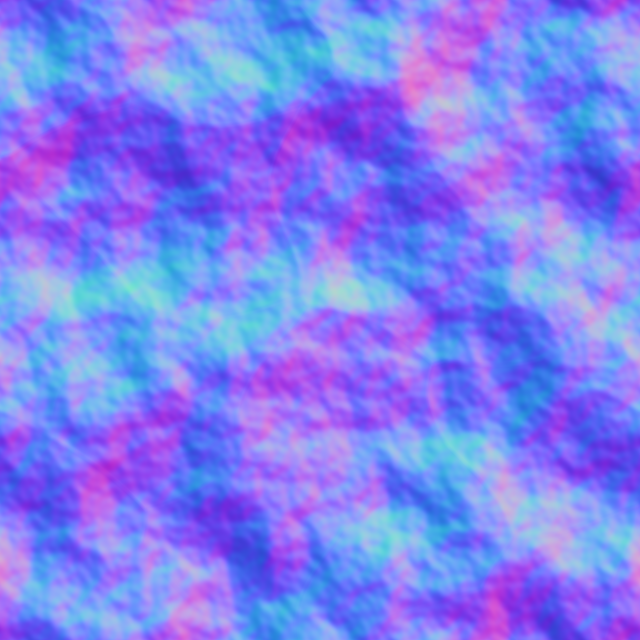
This texture map is drawn by a three.js fragment shader. Its source:

```glsl
// Tangent-space normal map of a rough, cloudy relief that tiles at its edges.
// Octaves of gradient noise plus a faint bent cellular layer form the height;
// central differences give its slope, which is packed into red, green and blue.

varying vec2 vUv;

const int OCTAVES = 5;
const float BASE_CELLS = 4.0;      // cells across the canvas in the first octave
const float BASE_SLOPE = 0.34;     // steepness of the first octave
const float SLOPE_GAIN = 0.79;     // steepness kept by each finer octave
const float CREASE_CELLS = 4.0;    // cells across in the creased layer
const float CREASE_SLOPE = 0.09;   // steepness of the creased layer
const float CREASE_BEND = 0.028;   // how far its borders are bent
const float REACH = 0.0046;        // half width of the slope sample
const float TAU = 6.2832;

float hash(vec2 p) {
  vec3 q = fract(vec3(p.xyx) * vec3(0.1031, 0.1030, 0.0973));
  q += dot(q, q.yzx + 33.33);
  return fract((q.x + q.y) * q.z);
}

// Dot product of the random unit gradient at a corner and the offset from it
float cornerRamp(vec2 cell, vec2 offset, float cells, float seed) {
  float angle = TAU * hash(mod(cell, cells) + seed);
  return dot(vec2(cos(angle), sin(angle)), offset);
}

float gradientNoise(vec2 p, float cells, float seed) {
  vec2 cell = floor(p);
  vec2 f = p - cell;
  vec2 u = f * f * f * (f * (f * 6.0 - 15.0) + 10.0);
  vec2 e = vec2(1.0, 0.0);
  float low = mix(cornerRamp(cell, f, cells, seed),
                  cornerRamp(cell + e.xy, f - e.xy, cells, seed), u.x);
  float high = mix(cornerRamp(cell + e.yx, f - e.yx, cells, seed),
                   cornerRamp(cell + e.xx, f - e.xx, cells, seed), u.x);
  return mix(low, high, u.y);
}

// Squared distance to the nearest scattered point
float cellularNoise(vec2 p, float cells) {
  vec2 cell = floor(p);
  float nearest = 4.0;
  for (int j = -1; j <= 1; j++) {
    for (int i = -1; i <= 1; i++) {
      vec2 neighbour = cell + vec2(float(i), float(j));
      vec2 key = mod(neighbour, cells);
      vec2 toSeed = neighbour + vec2(hash(key + 7.0), hash(key + 53.0)) - p;
      nearest = min(nearest, dot(toSeed, toSeed));
    }
  }
  return nearest;
}

float reliefHeight(vec2 uv) {
  // Creased layer, bent by periodic sines
  vec2 bent = uv + CREASE_BEND * sin(TAU * (uv.yx * vec2(3.0, 2.0) + vec2(0.1, 0.6)));
  float sum = CREASE_SLOPE / CREASE_CELLS * cellularNoise(bent * CREASE_CELLS, CREASE_CELLS);

  // Cloudy layers, each shifted so that their lattices do not line up
  float cells = BASE_CELLS;
  float slope = BASE_SLOPE;
  for (int i = 0; i < OCTAVES; i++) {
    float seed = 19.0 + 71.0 * float(i);
    vec2 shift = vec2(0.37, 0.61) * float(i);
    sum += slope / cells * gradientNoise(uv * cells + shift, cells, seed);
    cells *= 2.0;
    slope *= SLOPE_GAIN;
  }
  return sum;
}

void main() {
  // Slope by central differences, which also softens the finest grain
  vec2 dx = vec2(REACH, 0.0);
  vec2 dy = vec2(0.0, REACH);
  vec2 slope = vec2(reliefHeight(vUv + dx) - reliefHeight(vUv - dx),
                    reliefHeight(vUv + dy) - reliefHeight(vUv - dy)) / (2.0 * REACH);

  // Unit normal packed into colour
  vec3 normal = normalize(vec3(-slope, 1.0));
  gl_FragColor = vec4(normal * 0.5 + 0.5, 1.0);
}
```
